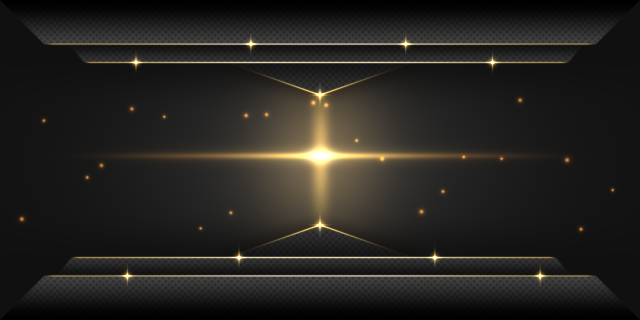
Write a Shadertoy shader that draws this background.

```glsl
// Dark stage framed by layered, dotted metal panels with gilded edges.
// Panels are half-plane masks shared by both halves through a half turn;
// a crossed golden flare, edge sparkles and hashed dust add the light.

#define OUTER_EDGE 0.362
#define INNER_EDGE 0.3047
#define APEX 0.203
#define APEX_SLOPE 0.35
#define INNER_SHIFT 0.0195
#define FLARE_CENTER vec2(0.002, 0.013)
#define DUST_COUNT 22
#define DOT_PITCH 0.0205
#define GOLD vec3(1.0, 0.78, 0.32)
#define AMBER vec3(0.95, 0.56, 0.16)
#define IVORY vec3(1.0, 0.93, 0.74)

// Two random values from one seed
vec2 hash2(float n) {
    vec3 h = fract(vec3(n) * vec3(0.1031, 0.1030, 0.0973));
    h += dot(h, h.yzx + 33.33);
    return fract((h.xx + h.yz) * h.zy);
}

float gauss(float x, float width) {
    return exp(-x * x / (width * width));
}

// Staggered round perforations, 1 inside a dot
float dots(vec2 p) {
    vec2 g = p / DOT_PITCH;
    vec2 a = fract(g) - 0.5;
    vec2 b = fract(g + 0.5) - 0.5;
    float r = sqrt(min(dot(a, a), dot(b, b)));
    return 1.0 - smoothstep(0.12, 0.34, r);
}

// Four-pointed glint with a soft halo
vec3 sparkle(vec2 d, float size) {
    d /= size;
    float halo = gauss(length(d), 0.42);
    float rays = gauss(d.x, 0.09) * gauss(d.y, 0.75)
               + gauss(d.y, 0.09) * gauss(d.x, 0.65);
    return GOLD * (0.55 * halo + 0.6 * rays) + IVORY * gauss(length(d), 0.16);
}

// Warm glow with a long horizontal and a short vertical beam
vec3 flare(vec2 d) {
    float r = length(d * vec2(1.0, 0.85));
    float ax = abs(d.x);
    vec3 light = vec3(0.30, 0.235, 0.13) * gauss(r, 0.19);
    light += vec3(0.42, 0.32, 0.12) * gauss(d.x, 0.026) * gauss(d.y, 0.17);
    vec3 beam = mix(GOLD, AMBER, smoothstep(0.05, 0.5, ax));
    float taper = exp(-ax * 3.2) * (1.0 - smoothstep(0.45, 0.9, ax));
    light += beam * taper * (0.75 * gauss(d.y, 0.009) + 0.24 * gauss(d.y, 0.027));
    light += IVORY * 0.6 * gauss(length(d * vec2(0.5, 1.0)), 0.022);
    return light;
}

vec3 dust(vec2 p) {
    vec3 light = vec3(0.0);
    for (int i = 0; i < DUST_COUNT; i++) {
        vec2 rnd = hash2(float(i) + 7.0);
        float slot = (float(i) + rnd.x) / float(DUST_COUNT);
        vec2 spot = vec2(mix(-0.95, 0.95, slot), mix(-0.24, 0.2, rnd.y));
        float size = mix(0.0035, 0.0065, hash2(float(i) + 51.0).x);
        float r = length(p - spot);
        light += AMBER * 0.75 * gauss(r, size) + AMBER * 0.12 * gauss(r, size * 2.2);
    }
    return light;
}

void mainImage(out vec4 fragColor, in vec2 fragCoord) {
    float px = 1.0 / iResolution.y;
    vec2 p = (fragCoord - 0.5 * iResolution.xy) * px;
    vec2 q = p.y < 0.0 ? -p : p;
    float u = abs(q.x);
    float v = q.y;

    // Signed distances, positive inside each panel
    float wedge = (v - APEX - u * APEX_SLOPE) / length(vec2(1.0, APEX_SLOPE));
    float innerSide = 0.757 + 0.8 * (v - INNER_EDGE) - abs(q.x - INNER_SHIFT);
    float inner = min(v - INNER_EDGE, innerSide * 0.78);
    float outer = min(v - OUTER_EDGE, (0.5 + v - u) * 0.707);

    // Back wall with shade below the panels
    float wall = 0.067 + 0.125 * gauss(u, 0.58) * gauss(v, 0.34);
    wall *= 1.0 - 0.4 * smoothstep(0.16, 0.31, v) * gauss(u, 0.8);
    wall *= 1.0 - 0.25 * smoothstep(-0.05, 0.0, wedge) * gauss(u, 0.4);
    vec3 col = vec3(wall) + flare(p - FLARE_CENTER) + dust(p);

    // Panels from back to front
    float perforation = 1.0 - 0.22 * dots(p);
    float wedgeTone = mix(0.22, 0.09, smoothstep(APEX, INNER_EDGE, v));
    float innerTone = mix(0.21, 0.07, smoothstep(INNER_EDGE, OUTER_EDGE, v));
    float outerTone = mix(0.28, 0.0, smoothstep(OUTER_EDGE - 0.02, 0.5, v));
    col = mix(col, vec3(wedgeTone * perforation), smoothstep(-px, px, wedge));
    col = mix(col, vec3(innerTone * perforation), smoothstep(-px, px, inner));
    col = mix(col, vec3(outerTone * perforation), smoothstep(-px, px, outer));

    // Gilded edges, pale in the middle
    float thick = max(0.0026, 0.7 * px);
    vec3 gilt = mix(IVORY, GOLD * 0.65, smoothstep(0.15, 0.8, u));
    float innerSpan = smoothstep(0.757, 0.735, abs(q.x - INNER_SHIFT));
    float outerSpan = smoothstep(0.862, 0.83, u);
    col += gilt * 0.75 * gauss(v - INNER_EDGE, thick) * innerSpan;
    col += gilt * 0.65 * gauss(v - OUTER_EDGE, thick) * outerSpan;
    col += GOLD * 0.8 * gauss(wedge, thick) * gauss(u, 0.13);

    // Each edge carries a pair of glints: middle, half span, height
    vec3 pairs[4] = vec3[4](
        vec3(0.026, 0.242, OUTER_EDGE), vec3(-0.018, 0.557, INNER_EDGE),
        vec3(0.053, 0.306, -INNER_EDGE), vec3(0.043, 0.645, -OUTER_EDGE));
    for (int i = 0; i < 4; i++) {
        vec2 d = vec2(abs(p.x - pairs[i].x) - pairs[i].y, p.y - pairs[i].z);
        col += sparkle(d, 0.027);
    }
    col += sparkle(vec2(q.x, v - APEX), 0.03);

    fragColor = vec4(clamp(col, 0.0, 1.0), 1.0);
}
```
